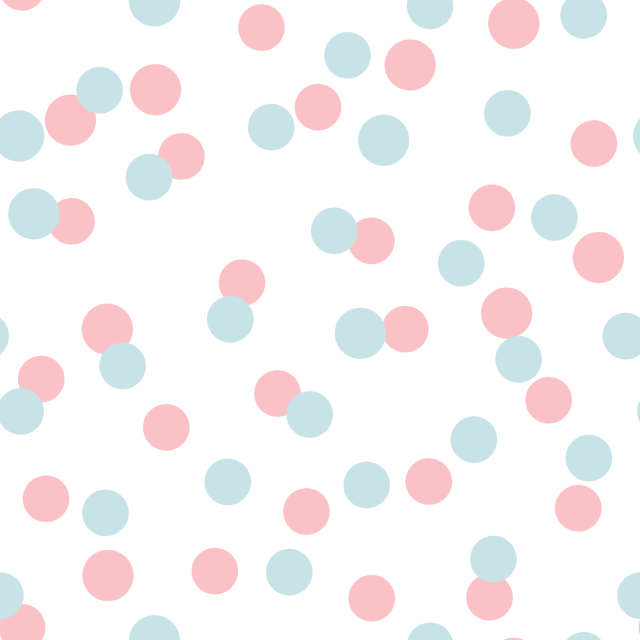
Reproduce this pattern procedurally as a Shadertoy shader.

```glsl
// Seamless confetti of flat pink and pale blue dots on white, some in touching pairs.

const float DOTS = 29.0; // dots per colour in one tile

vec3 hash3(vec2 p) {
    vec3 q = fract(vec3(p.xyx) * vec3(0.1031, 0.1030, 0.0973));
    q += dot(q, q.yxz + 33.33);
    return fract((q.xxy + q.yzz) * q.zyx);
}

// Shortest offset on the unit torus, so every dot wraps across the edges
vec2 wrap(vec2 d) {
    return d - round(d);
}

// Jittered lattice point: xy = centre, z = radius
vec3 dotAt(float i, float stride, float seed) {
    vec3 h = hash3(vec2(i + 1.7, seed));
    float angle = 6.2832 * h.x;
    vec2 jitter = 0.047 * sqrt(h.y) * vec2(cos(angle), sin(angle));
    vec2 centre = vec2(i, mod(i * stride, DOTS)) / DOTS + jitter;
    return vec3(centre, h.z < 0.1 ? 0.040 : 0.0364);
}

vec3 pinkDot(float i) {
    return dotAt(i, 12.0, 7.3);
}

// Blue dots slide off any pink dot they would hide
vec3 blueDot(float i, vec2 uv) {
    vec3 blue = dotAt(i, 8.0, 41.9);
    blue.xy += vec2(0.045, 0.07);
    if (length(wrap(uv - blue.xy)) > 0.16) return blue; // too far to matter
    for (float j = 0.0; j < DOTS; j++) {
        vec2 away = wrap(blue.xy - pinkDot(j).xy);
        float gap = max(length(away), 0.0001);
        blue.xy += away / gap * max(0.06 - gap, 0.0);
    }
    return blue;
}

// Signed distance to a wrapped dot
float dotDistance(vec2 uv, vec3 spot) {
    return length(wrap(uv - spot.xy)) - spot.z;
}

void mainImage(out vec4 fragColor, in vec2 fragCoord) {
    vec2 uv = fragCoord / iResolution.y;
    float edge = 0.75 / iResolution.y;

    // Nearest dot of each colour
    float pinkDist = 1.0, blueDist = 1.0;
    for (float i = 0.0; i < DOTS; i++) {
        pinkDist = min(pinkDist, dotDistance(uv, pinkDot(i)));
        blueDist = min(blueDist, dotDistance(uv, blueDot(i, uv)));
    }

    // Blue lies over pink, pink over white
    vec3 color = vec3(1.0);
    color = mix(vec3(0.98, 0.76, 0.78), color, smoothstep(-edge, edge, pinkDist));
    color = mix(vec3(0.78, 0.89, 0.91), color, smoothstep(-edge, edge, blueDist));
    fragColor = vec4(color, 1.0);
}
```
